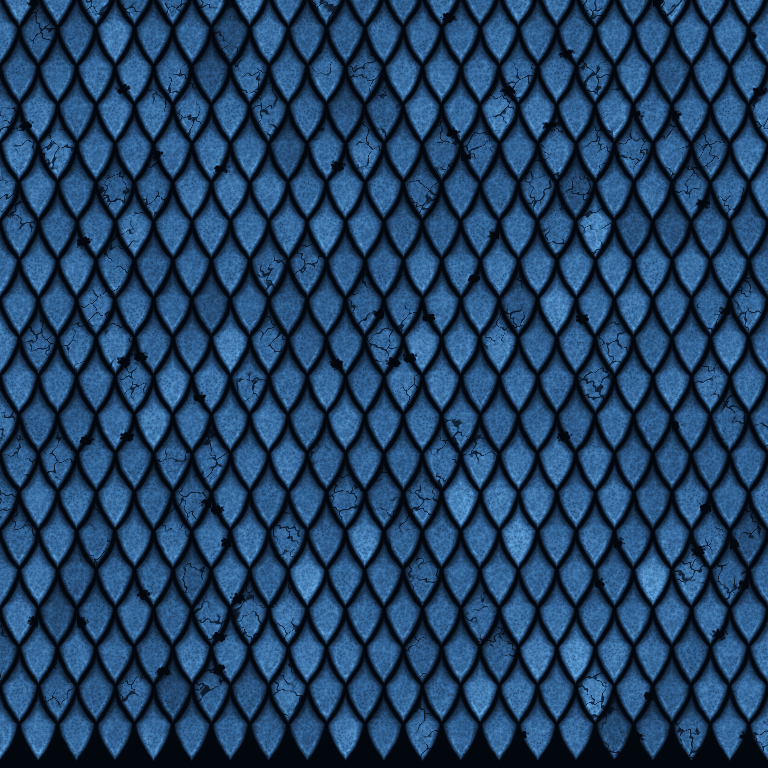
This pattern is drawn by a Shadertoy shader. Its source:

```glsl
// Staggered rows of pointed blue scales, each row overlapping the one below it.
// One curved profile per row band gives the outlines, bevels and cast shadows;
// cellular noise and layered sines add mottling, cracks, chips and stains.

const float COLUMNS = 20.0;          // scales across the canvas
const float ROW_PITCH = 0.0504;      // height between rows of tips
const float FIRST_TIP = 0.0065;      // height of the lowest tips
const float CURVE = 1.7;             // roundness of the scale sides
const float LINE_CORE = 0.0016;      // black half width of the outline
const float LINE_SOFT = 0.0040;      // end of the outline's soft falloff
const float BEVEL = 0.0068;          // rim width on the lower edges
const float SHADOW = 0.0130;         // reach of the shadow on covered parts
const float CRACKED = 0.24;          // share of cracked scales
const float CHIPPED = 0.12;          // share of chipped scales
const vec3 INK = vec3(0.008, 0.022, 0.050);
const vec3 FACE = vec3(0.19, 0.38, 0.58);
const vec3 GLEAM = vec3(0.25, 0.34, 0.36);

float hash(vec2 p) {
    p = fract(p * vec2(0.1031, 0.1137));
    p += dot(p, p.yx + 33.33);
    return fract((p.x + p.y) * p.x * 17.3);
}

// x: distance to the nearest cell point, y: gap to the second nearest
vec2 cellular(vec2 p) {
    vec2 cell = floor(p), f = p - cell;
    vec2 nearest = vec2(8.0);
    for (int j = -1; j <= 1; j++)
    for (int i = -1; i <= 1; i++) {
        vec2 o = vec2(i, j);
        vec2 point = o + vec2(hash(cell + o + 71.0), hash(cell + o + 139.0));
        float d = length(point - f);
        nearest.y = min(nearest.y, max(nearest.x, d));
        nearest.x = min(nearest.x, d);
    }
    return vec2(nearest.x, nearest.y - nearest.x);
}

float waves(vec2 p) {
    return (sin(p.x + 1.7 * sin(p.y * 0.8)) + sin(p.y * 1.3 + 1.4 * sin(p.x * 0.7 + 2.0))
          + 0.6 * sin(p.x * 2.3 - p.y * 1.9)) / 2.6;
}

// Half width of a scale at t, from its tip (0) to its widest point (1)
float halfWidth(float t) {
    return 0.5 / COLUMNS * (1.0 - pow(max(1.0 - t, 0.0), CURVE));
}

float columnOf(float x, float row) {
    return floor(x * COLUMNS - 0.5 * mod(row, 2.0) + 0.5);
}

void mainImage(out vec4 fragColor, in vec2 fragCoord) {
    vec2 uv = fragCoord / iResolution.y;
    float pixel = 1.0 / iResolution.y;

    // Slightly uneven outlines
    vec2 p = uv + 0.0006 * vec2(waves(uv * 130.0), waves(uv.yx * 110.0 + 4.0));

    // Scale of this row band, and signed distance to its side
    float band = (p.y - FIRST_TIP) / ROW_PITCH;
    float row = floor(band), t = band - row;
    float column = columnOf(p.x, row);
    float dx = p.x - (column + 0.5 * mod(row, 2.0)) / COLUMNS;
    float slope = 0.5 / COLUMNS * CURVE * pow(1.0 - t, CURVE - 1.0) / ROW_PITCH;
    slope *= smoothstep(0.0, 0.2, t);
    float edge = (abs(dx) - halfWidth(t)) / sqrt(1.0 + slope * slope);
    vec2 frontId = vec2(column, row);

    // Outside the side lies the covered upper part of the row below
    bool covered = edge > 0.0;
    float owner = covered ? row - 1.0 : row;
    vec2 id = vec2(columnOf(p.x, owner), owner);
    float height = covered ? 1.0 + t : t;

    // Surface wear
    vec2 coarse = cellular(uv * 85.0 + 0.5 * waves(uv * 160.0));
    float fine = cellular(uv * 210.0 + 9.0).x;
    float grain = cellular(uv * 390.0 + 31.0).x;
    float mottle = 1.0 + 0.22 * (coarse.x - 0.45) + 0.32 * (fine - 0.45) + 0.28 * (grain - 0.45);
    mottle *= 1.0 - 0.22 * smoothstep(0.25, 0.05, fine) * smoothstep(-0.2, 0.6, waves(uv * 70.0));
    float stain = 1.0 + 0.09 * waves(uv * 17.0 + 2.0) + 0.05 * waves(uv * 41.0);

    // Tone of each scale, with a few pale and a few dark ones
    float pick = hash(id + 17.0);
    float tone = 0.92 + 0.24 * hash(id + 53.0);
    tone += 0.24 * step(0.95, pick) - 0.20 * step(pick, 0.06);

    // Bevel below, cast shadow above
    float depth = abs(edge);
    float reach = covered ? SHADOW : mix(BEVEL, SHADOW, t * t);
    float shade = mix(0.42, 1.0, smoothstep(0.002, reach, depth));
    shade *= mix(1.06, 0.72, smoothstep(0.8, 1.9, height));
    float value = shade * tone * mottle * stain;

    // Worn highlight along the inner rim
    float rim = (depth - BEVEL * 1.08) / 0.0014;
    float glint = exp(-rim * rim) * (1.0 - smoothstep(0.55, 0.95, height));
    value += 0.38 * glint * (0.35 + 1.1 * fine) * (0.7 + 0.3 * waves(uv * 95.0));

    // Hairline cracks on some scales
    vec2 bent = uv * 42.0 + 0.16 * vec2(waves(uv * 260.0), waves(uv.yx * 290.0 + 3.0));
    float crack = 1.0 - smoothstep(0.02, 0.06 + 30.0 * pixel, cellular(bent).y);
    crack *= step(1.0 - CRACKED, hash(id + 101.0)) * smoothstep(-0.35, 0.1, waves(uv * 60.0 + 5.0));
    value *= 1.0 - 0.75 * crack;

    // Ragged chips bitten from the sides
    float biteAt = 0.25 + 0.5 * hash(frontId + 211.0);
    float side = hash(frontId + 307.0) < 0.5 ? -1.0 : 1.0;
    vec2 toBite = vec2(dx - side * halfWidth(biteAt), (t - biteAt) * ROW_PITCH);
    float bite = length(toBite * vec2(0.75, 1.0)) - 0.0055 + 0.005 * fine;
    bite += step(hash(frontId + 401.0), 1.0 - CHIPPED);

    // Outline and the empty strip under the lowest row
    float gap = min(depth, max(bite, 0.0));
    value *= smoothstep(LINE_CORE - 0.5 * pixel, LINE_SOFT + 0.5 * pixel, gap);
    value *= step(0.0, owner);

    vec3 color = mix(INK, FACE, clamp(value, 0.0, 1.0)) + GLEAM * clamp(value - 1.0, 0.0, 0.8);
    fragColor = vec4(color, 1.0);
}
```
